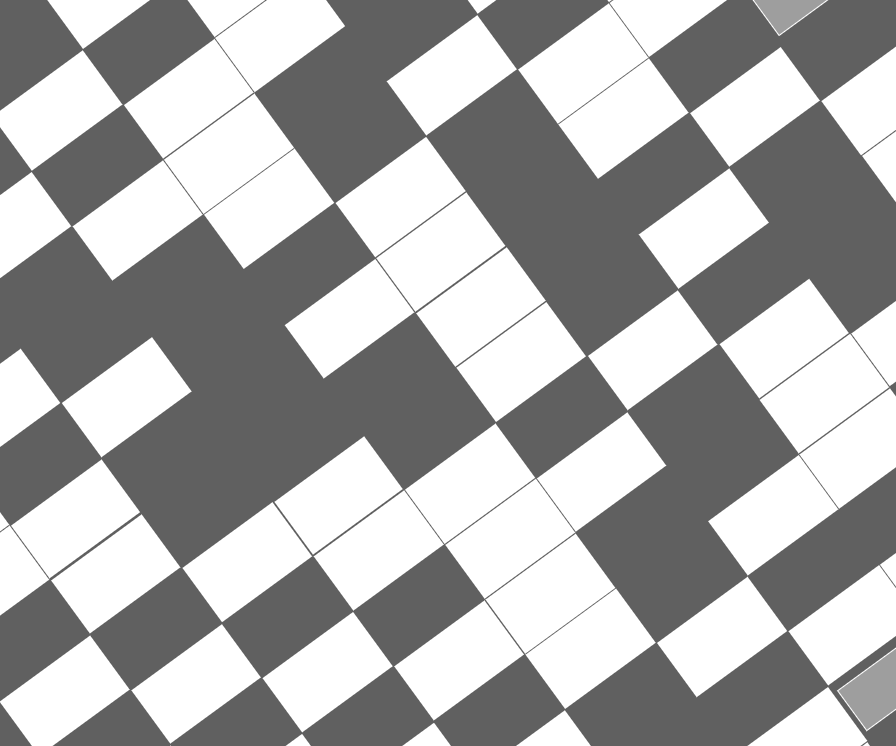
This pattern is drawn by a Shadertoy shader. Its source:

```glsl
// Tilted grid of white rectangles scattered over dark grey, split by hairline gaps.
// Each cell is a box distance function; a hash decides which cells are filled,
// and a sparse diagonal rule places a few small outlined grey tiles.

const vec3 GROUND = vec3(0.378);
const vec3 PAPER = vec3(1.0);
const vec3 MID_GREY = vec3(0.62);

const float TILT = 0.631;                     // radians
const vec2 CELL = vec2(0.1516, 0.0913);       // in canvas heights
const vec2 GRID_ORIGIN = vec2(0.2188, 0.786);

float hash(vec2 p, float seed) {
    vec3 q = fract(vec3(p.xyx) * vec3(0.1031, 0.103, 0.0973) + seed * 0.137);
    q += dot(q, q.yzx + 33.33);
    return fract((q.x + q.y) * q.z);
}

float boxDistance(vec2 p, vec2 halfSize) {
    vec2 d = abs(p) - halfSize;
    return length(max(d, 0.0)) + min(max(d.x, d.y), 0.0);
}

float coverage(float distanceToEdge, float pixel) {
    return clamp(0.5 - distanceToEdge / pixel, 0.0, 1.0);
}

// Neighbours are paired so that one of the two is filled; a few drop out.
bool isFilled(vec2 id) {
    float x = id.x + mod(id.y, 2.0);
    bool flip = hash(vec2(floor(x * 0.5), id.y), 3.0) < 0.5;
    bool odd = mod(x, 2.0) > 0.5;
    return flip != odd && hash(id, 7.0) > 0.05;
}

bool isGreyTile(vec2 id) {
    return mod(id.x, 3.0) == 2.0 && mod(3.0 * id.x + id.y, 54.0) == 18.0;
}

// Mostly hairline insets, now and then a wider one.
vec2 gapInset(vec2 id) {
    vec2 h = vec2(hash(id, 11.0), hash(id, 17.0));
    return 0.0006 + 0.0014 * pow(h, vec2(6.0));
}

vec3 drawCell(vec3 colour, vec2 p, vec2 id, float pixel) {
    vec2 local = p - (id + 0.5) * CELL;
    if (isGreyTile(id)) {
        float d = boxDistance(local, CELL * vec2(0.46, 0.37));
        colour = mix(colour, PAPER, coverage(d, pixel));
        return mix(colour, MID_GREY, coverage(d + 0.0014, pixel));
    }
    if (isFilled(id)) {
        float d = boxDistance(local, 0.5 * CELL - gapInset(id));
        colour = mix(colour, PAPER, coverage(d, pixel));
    }
    return colour;
}

void mainImage(out vec4 fragColor, in vec2 fragCoord) {
    float pixel = 1.0 / iResolution.y;
    vec2 p = fragCoord * pixel - GRID_ORIGIN;

    // Grid axes: x climbs to the right, y descends to the right
    float c = cos(TILT), s = sin(TILT);
    p = vec2(dot(p, vec2(c, s)), dot(p, vec2(s, -c)));

    // Neighbouring cells are included so that edges blend across the gaps
    vec2 home = floor(p / CELL);
    vec3 colour = GROUND;
    for (int i = -1; i <= 1; i++) {
        for (int j = -1; j <= 1; j++) {
            colour = drawCell(colour, p, home + vec2(i, j), pixel);
        }
    }
    fragColor = vec4(colour, 1.0);
}
```
